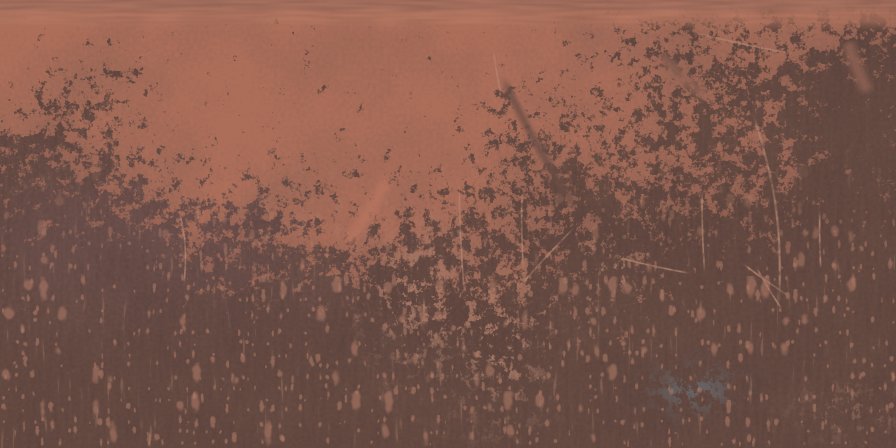
Write a WebGL 2 fragment shader that draws this texture.

```glsl
#version 300 es
precision highp float;
uniform vec2 u_resolution;
out vec4 outColor;

#define DARK_METAL vec3(0.385, 0.282, 0.250)
#define PLUM_METAL vec3(0.410, 0.300, 0.285)
#define RUST vec3(0.685, 0.435, 0.352)
#define RUST_SHADE vec3(0.580, 0.392, 0.335)
#define PALE_TAN vec3(0.660, 0.485, 0.410)
#define STEEL_BLUE vec3(0.400, 0.390, 0.400)
#define GRAIN_SCALE 27.0
#define SCRATCH_WIDTH 0.0026
#define SMEAR_WIDTH 0.022
#define FLECK_LAYERS 3

vec2 hash2(vec2 p) {
    vec3 q = fract(vec3(p.xyx) * vec3(0.1031, 0.1030, 0.0973));
    q += dot(q, q.yzx + 33.33);
    return fract((q.xx + q.yz) * q.zy);
}

// Gradient noise, roughly -0.7 to 0.7
float gradAt(vec2 cell, vec2 f) {
    float a = 6.2832 * hash2(cell).x;
    return dot(vec2(cos(a), sin(a)), f);
}

float noise(vec2 p) {
    vec2 i = floor(p), f = p - i;
    vec2 u = f * f * f * (f * (f * 6.0 - 15.0) + 10.0);
    vec2 e = vec2(1.0, 0.0);
    return mix(mix(gradAt(i, f), gradAt(i + e.xy, f - e.xy), u.x),
               mix(gradAt(i + e.yx, f - e.yx), gradAt(i + e.xx, f - e.xx), u.x), u.y);
}

float fbm(vec2 p, float gain) {
    float sum = 0.0, amp = 1.0;
    for (int i = 0; i < 4; i++) {
        sum += amp * noise(p);
        p = mat2(1.6, 1.2, -1.2, 1.6) * p + 17.3;
        amp *= gain;
    }
    return sum;
}

float blob(vec2 p, vec2 centre, vec2 radius) {
    vec2 q = (p - centre) / radius;
    return exp(-dot(q, q));
}

// Tapered, slightly bowed line from s.xy to s.zw
float stroke(vec2 p, vec4 s, float width, float bow) {
    vec2 d = s.zw - s.xy, q = p - s.xy;
    float len = length(d), t = dot(q, d) / (len * len);
    float across = (q.x * d.y - q.y * d.x) / len - bow * len * sin(3.1416 * clamp(t, 0.0, 1.0));
    float ends = smoothstep(-0.02, 0.12, t) * smoothstep(1.02, 0.85, t);
    return ends * smoothstep(width + 0.5 / u_resolution.y, 0.0, abs(across));
}

// Sparse chips, stretched along the vertical
float flecks(vec2 p, float scale, float rarity) {
    vec2 g = p * vec2(scale, scale * 0.6), cell = floor(g);
    vec2 r = hash2(cell + scale), pick = hash2(cell + 71.0);
    vec2 d = (g - cell - mix(vec2(0.3), vec2(0.7), r)) * vec2(1.0, mix(0.5, 1.5, pick.y));
    float rad = 0.1 + 0.17 * r.y + 0.12 * noise(p * scale * 2.5);
    return step(rarity, pick.x) * smoothstep(rad + 0.1, rad - 0.1, length(d));
}

// Height of the worn edge, then how strongly rust covers the metal
float rustBias(vec2 p) {
    float edge = 0.49 + 0.15 * smoothstep(0.55, 0.1, p.x) + 0.36 * smoothstep(0.85, 2.0, p.x);
    float slope = mix(2.6, 1.35, smoothstep(0.7, 1.4, p.x));
    float bias = (p.y - edge) * slope + 0.28 * fbm(p * 4.0, 0.5);
    bias -= 0.30 * blob(p, vec2(0.27, 0.82), vec2(0.16, 0.13));
    bias -= 0.28 * blob(p, vec2(1.92, 0.76), vec2(0.16, 0.13));
    bias += 0.25 * blob(p, vec2(0.78, 0.55), vec2(0.16, 0.14));
    bias += 0.30 * blob(p, vec2(1.05, 0.33), vec2(0.22, 0.12));
    bias += 0.16 * blob(p, vec2(1.65, 0.45), vec2(0.20, 0.15));
    return clamp(bias, -0.66, 0.58);
}

void main() {
    vec2 p = gl_FragCoord.xy / u_resolution.y;
    float grain = fbm(p * GRAIN_SCALE, 0.8);
    float fine = noise(p * 118.0);
    float cloud = fbm(p * 5.0 + 9.0, 0.55);
    float drip = noise(p * vec2(85.0, 11.0)) + 0.5 * noise(p * vec2(150.0, 24.0));

    // Bare metal
    float plum = blob(p, vec2(0.35, 0.48), vec2(0.50, 0.20));
    vec3 color = mix(DARK_METAL, PLUM_METAL, plum);
    color *= 1.0 + 0.05 * cloud + 0.06 * fine + 0.05 * drip;
    float blue = blob(p, vec2(1.55, 0.13), vec2(0.09, 0.05));
    color = mix(color, STEEL_BLUE, blue * smoothstep(-0.1, 0.4, grain));

    // Rust film broken up by grain
    float bias = rustBias(p);
    float film = smoothstep(-0.14, 0.20, grain * 0.62 + bias + 0.10 * drip);
    vec3 rust = mix(RUST_SHADE, RUST, clamp(0.55 + 0.5 * bias + 0.45 * cloud + 0.35 * fine, 0.0, 1.0));
    color = mix(color, rust, film * mix(0.72, 0.96, smoothstep(-0.4, 0.3, bias)));

    // Tan wear and chips in the lower part
    float wear = blob(p, vec2(0.93, 0.34), vec2(0.10, 0.16)) + blob(p, vec2(1.12, 0.22), vec2(0.10, 0.16))
               + 0.7 * blob(p, vec2(1.36, 0.40), vec2(0.06, 0.08)) + 0.5 * blob(p, vec2(1.90, 0.08), vec2(0.12, 0.06));
    color = mix(color, PALE_TAN, 0.8 * min(wear, 1.0) * smoothstep(0.05, 0.45, grain * 0.7 + drip * 0.3));
    float low = smoothstep(0.75, 0.35, p.y);
    for (int i = 0; i < FLECK_LAYERS; i++) {
        float scale = 26.0 + 21.0 * float(i);
        color = mix(color, mix(PALE_TAN, RUST, 0.35), 0.6 * low * flecks(p, scale, 0.82));
    }
    color = mix(color, PALE_TAN, 0.35 * low * smoothstep(0.42, 0.7, drip));

    // Broad smears, the first one rubbed dark
    vec4 smears[4] = vec4[4](
        vec4(1.12, 0.83, 1.29, 0.53), vec4(0.77, 0.45, 0.87, 0.61),
        vec4(1.89, 0.91, 1.94, 0.79), vec4(1.47, 0.88, 1.58, 0.78));
    for (int i = 0; i < 4; i++) {
        vec3 tint = i == 0 ? DARK_METAL * 1.08 : i == 1 ? RUST * 1.05 : RUST_SHADE;
        float width = SMEAR_WIDTH * (i == 0 ? 0.7 : 1.1);
        color = mix(color, tint, 0.75 * stroke(p, smears[i], width, 0.02));
    }

    // Thin bright scratches
    vec4 scratches[12] = vec4[12](
        vec4(1.68, 0.75, 1.74, 0.32), vec4(0.40, 0.53, 0.41, 0.36), vec4(1.025, 0.59, 1.037, 0.34),
        vec4(1.165, 0.57, 1.168, 0.40), vec4(1.567, 0.57, 1.573, 0.39), vec4(1.83, 0.53, 1.832, 0.40),
        vec4(1.66, 0.41, 1.76, 0.34), vec4(1.69, 0.40, 1.745, 0.31), vec4(1.38, 0.425, 1.54, 0.39),
        vec4(1.56, 0.925, 1.77, 0.88), vec4(1.102, 0.885, 1.118, 0.79), vec4(1.28, 0.49, 1.16, 0.36));
    for (int i = 0; i < 12; i++) {
        float mark = stroke(p, scratches[i], SCRATCH_WIDTH * (i == 0 ? 1.4 : 1.0), i < 2 ? -0.05 : 0.01);
        color = mix(color, PALE_TAN * 1.04, mark * clamp(0.75 + 0.6 * grain, 0.25, 0.9));
    }

    // Rolled rim along the top
    float wave = p.y + 0.004 * noise(vec2(p.x * 5.0, 2.0));
    float brushed = noise(p * vec2(9.0, 130.0));
    float rim = smoothstep(0.925, 0.965, wave);
    color = mix(color, mix(RUST, PALE_TAN, 0.25) * (1.0 + 0.10 * brushed + 0.06 * cloud), 0.8 * rim);
    color = mix(color, RUST_SHADE * (1.04 + 0.12 * brushed), 0.65 * smoothstep(0.968, 0.985, wave));
    outColor = vec4(color, 1.0);
}
```
